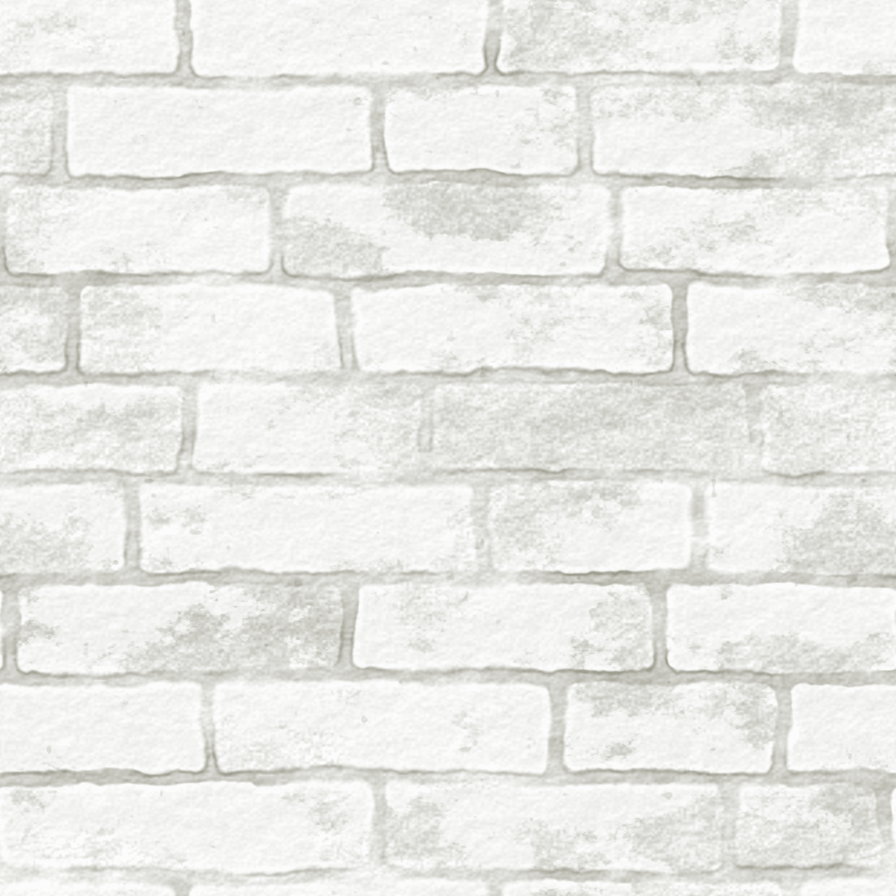
Write a Shadertoy shader that draws this texture.

```glsl
// Whitewashed brick wall: nine uneven courses with worn paint, rough faces and soft mortar.

// Joint positions across each course, from the top course down.
const vec3 JOINTS[9] = vec3[9](
    vec3(.208, .549, .885), vec3(.068, .427, .650), vec3(.002, .312, .685),
    vec3(.082, .386, .759), vec3(.207, .475, .843), vec3(.145, .543, .783),
    vec3(.015, .389, .737), vec3(.238, .622, .875), vec3(.423, .817, .990));

float hash(vec2 p) {
    vec3 q = fract(p.xyx * .1031);
    q += dot(q, q.yzx + 33.33);
    return fract((q.x + q.y) * q.z);
}

// Value noise that wraps after the given number of cells.
float noise(vec2 p, vec2 cells) {
    vec2 i = floor(p), f = fract(p);
    f = f * f * (3. - 2. * f);
    vec2 a = mod(i, cells), b = mod(i + 1., cells);
    return mix(mix(hash(a), hash(vec2(b.x, a.y)), f.x),
               mix(hash(vec2(a.x, b.y)), hash(b), f.x), f.y);
}

float fbm(vec2 uv, vec2 cells, int octaves, float gain) {
    float sum = 0., total = 0., weight = 1.;
    for (int i = 0; i < octaves; i++) {
        sum += weight * noise(uv * cells + float(i) * 7.3, cells);
        total += weight;
        weight *= gain;
        cells *= 2.;
    }
    return sum / total;
}

float roughness(vec2 uv) {
    return fbm(uv, vec2(26., 38.), 4, .68);
}

void mainImage(out vec4 fragColor, in vec2 fragCoord) {
    vec2 uv = fragCoord / iResolution.xy;
    float pixel = 1. / iResolution.y;

    // Bend the courses slightly so no edge is straight.
    vec2 wobble = vec2(fbm(uv, vec2(9.), 4, .6), fbm(uv + .37, vec2(8., 12.), 4, .6)) - .5;
    vec2 wall = uv + wobble * vec2(.022, .018);

    // Find the course and the nearest joint on either side.
    float level = (1. - wall.y) * 9. + .203;
    int course = int(mod(floor(level), 9.));
    float toLeft = 1., toRight = 1., brick = 0.;
    for (int i = 0; i < 3; i++) {
        float gap = fract(wall.x - JOINTS[course][i]);
        if (gap < toLeft) {
            toLeft = gap;
            brick = float(course * 3 + i);
        }
        toRight = min(toRight, 1. - gap);
    }

    // Rounded box distance, chipped along the edge.
    vec2 p = vec2(toLeft - toRight, (1. - 2. * fract(level)) / 9.) * .5;
    vec2 size = vec2((toLeft + toRight) * .5 - .0085, 1. / 18. - .0075);
    vec2 q = abs(p) - size + .011;
    float d = length(max(q, 0.)) + min(max(q.x, q.y), 0.) - .011;
    d += (fbm(uv + .71, vec2(40.), 3, .6) - .5) * .009;

    // Surface relief lit from the upper left, and fine grain.
    float rough = roughness(uv);
    float relief = rough - roughness(uv + vec2(-.0018, .0026));
    float grain = noise(uv * 310., vec2(310.)) - .5;
    float blotch = fbm(uv + .19, vec2(7., 10.), 5, .6);

    // Brick face with ragged patches of white paint.
    vec2 shift = brick * vec2(.373, .617);
    float coat = fbm(uv + shift, vec2(6., 9.), 7, .68);
    float limit = mix(.44, .60, hash(vec2(brick, 5.)));
    float paint = smoothstep(limit - .02, limit + .045, coat + grain * .02);
    float face = mix(.865, .915, hash(vec2(brick, 17.))) + (blotch - .5) * .16;
    face += grain * .085 + (rough - .5) * .12;
    face = mix(face, .965 + grain * .025, paint * .88);
    face += relief * mix(.34, .20, paint);
    face += .035 * smoothstep(-.012, -.001, d);

    // Mortar, smeared lighter in places.
    float mortar = .845 + (blotch - .5) * .3 + (rough - .5) * .16;
    mortar += relief * .3 + grain * .05;

    // Shadow in the gap, strongest below each brick.
    float below = smoothstep(.012, -.035, p.y);
    float shade = exp(-pow((d - .002) / .0028, 2.)) * mix(.25, 1., below);
    shade *= smoothstep(.28, .68, fbm(uv + .53, vec2(14., 18.), 3, .6));

    float soft = mix(.0012, .0055, smoothstep(.4, .65, blotch)) + pixel * .7;
    float value = mix(mortar, face, smoothstep(soft, -soft, d)) - shade * .16;

    // Small dark pits.
    float pit = noise(uv * 120. + .4, vec2(120.)) * noise(uv * 54., vec2(54.));
    value -= .09 * smoothstep(.68, .86, pit);

    value = clamp(value, .62, .99);
    fragColor = vec4(value, value, value - .14 * (1. - value), 1.);
}
```
